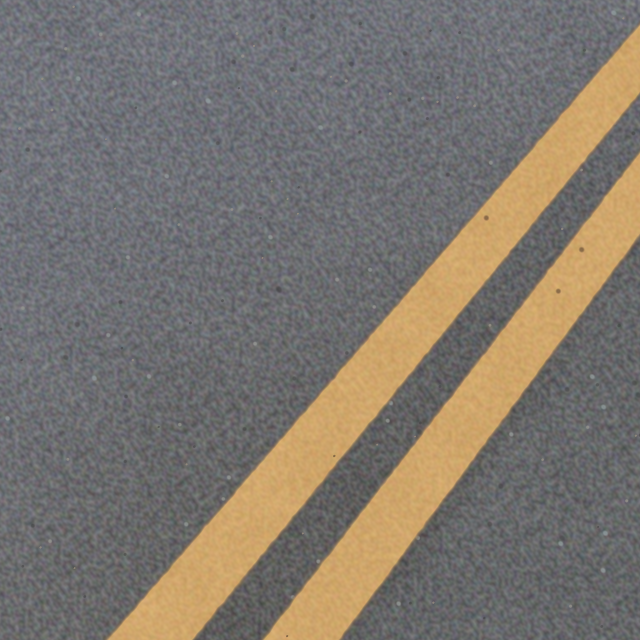
Give the GLSL for this texture, as a Shadertoy shader.

```glsl
// Worn asphalt crossed by two converging yellow road stripes.
// Stripes are pairs of straight edges; the road is a soft colour gradient
// with gradient-noise grain, chroma mottling and hash-scattered stone chips.

#define ROAD_WARM    vec3(0.388, 0.386, 0.382)
#define ROAD_COOL    vec3(0.440, 0.448, 0.475)
#define ROAD_RIGHT   vec3(0.398, 0.403, 0.410)
#define PAINT        vec3(0.815, 0.652, 0.420)
#define RIM          vec3(0.490, 0.400, 0.310)
#define GRAIN_FREQ   165.0
#define ROAD_GRAIN   0.105
#define PAINT_GRAIN  0.045
#define CHROMA_GRAIN 0.050
#define EDGE_SOFT    0.0028
#define EDGE_WOBBLE  0.0016
#define CHIP_CELLS   26.0

// Integer hash: two independent values in 0..1 for each lattice cell
vec2 hash2(vec2 cell) {
    uvec2 q = uvec2(ivec2(cell)) * uvec2(1597u, 3812u) + uvec2(7919u, 104729u);
    q.x += q.y * 1664525u;
    q.y += q.x * 22695u;
    q ^= q >> 15u;
    q.x += q.y * 1664525u;
    q.y += q.x * 22695u;
    q ^= q >> 16u;
    return vec2(q & 65535u) / 65535.0;
}

float cornerSlope(vec2 cell, vec2 offset) {
    float angle = 6.28319 * hash2(cell).x;
    return dot(vec2(cos(angle), sin(angle)), offset);
}

// Gradient noise, roughly -0.7..0.7
float gradientNoise(vec2 p) {
    vec2 i = floor(p), f = p - i;
    vec2 u = f * f * f * (f * (f * 6.0 - 15.0) + 10.0);
    vec2 e = vec2(0.0, 1.0);
    return mix(mix(cornerSlope(i, f), cornerSlope(i + e.yx, f - e.yx), u.x),
               mix(cornerSlope(i + e, f - e), cornerSlope(i + e.yy, f - e.yy), u.x), u.y);
}

float fbm(vec2 p) {
    float sum = 0.0, amp = 0.6;
    for (int i = 0; i < 4; i++) {
        sum += amp * gradientNoise(p);
        p = mat2(1.6, 1.2, -1.2, 1.6) * p + 17.3;
        amp *= 0.5;
    }
    return sum;
}

// Signed distance to a slanted edge x = foot + lean * y, positive on its right
float edgeDistance(vec2 p, float foot, float lean) {
    return (p.x - foot - lean * p.y) * inversesqrt(1.0 + lean * lean);
}

// Scattered specks: x is coverage, y is a random tone
vec2 chips(vec2 p, float cells, float density, float size) {
    vec2 home = floor(p * cells), result = vec2(0.0);
    for (int y = -1; y <= 1; y++)
    for (int x = -1; x <= 1; x++) {
        vec2 cell = home + vec2(x, y);
        vec2 chance = hash2(cell + 211.0);
        vec2 d = p - (cell + hash2(cell)) / cells;
        d.x += 0.4 * d.y * (chance.y - 0.5);
        float radius = size * (0.5 + chance.y);
        float cover = 1.0 - smoothstep(0.4 * radius, 1.3 * radius, length(d));
        cover *= step(chance.x, density);
        if (cover > result.x) result = vec2(cover, chance.y);
    }
    return result;
}

void mainImage(out vec4 fragColor, in vec2 fragCoord) {
    vec2 uv = fragCoord / iResolution.xy;
    float soft = max(EDGE_SOFT, 0.8 / iResolution.y);

    // Two stripes, each between a left and a right edge
    vec2 p = uv + EDGE_WOBBLE * vec2(gradientNoise(uv * 70.0), gradientNoise(uv * 70.0 + 40.0));
    float firstLeft = edgeDistance(p, 0.167, 0.865);
    float stripe = max(min(firstLeft, -edgeDistance(p, 0.302, 0.817)),
                       min(edgeDistance(p, 0.410, 0.773), -edgeDistance(p, 0.531, 0.742)));
    float painted = smoothstep(-soft, soft, stripe);

    // Asphalt: cool sheen at upper left, darker beside the paint
    float sheen = smoothstep(0.25, 1.25, uv.y + 0.45 * (1.0 - uv.x));
    vec3 road = mix(ROAD_WARM, ROAD_COOL, sheen);
    road += vec3(0.018, 0.020, 0.026) * smoothstep(0.35, 0.0, uv.x) * (1.0 - uv.y);
    float rightSide = smoothstep(0.0, 0.05, edgeDistance(uv, 0.531, 0.742));
    float between = smoothstep(0.0, 0.02, firstLeft) * (1.0 - rightSide);
    road = mix(road, ROAD_RIGHT, rightSide);
    road -= 0.022 * between;
    road += 0.035 * fbm(uv * 7.0);

    // Fine grain, stretched a little along the diagonal
    vec2 grainUv = mat2(0.8, -0.6, 0.6, 0.8) * uv * GRAIN_FREQ * vec2(1.0, 0.8);
    float grain = gradientNoise(grainUv) + 0.55 * gradientNoise(grainUv * 0.47 + 90.0);
    vec3 chroma = vec3(gradientNoise(uv * 95.0 + 11.0), gradientNoise(uv * 95.0 + 53.0),
                       gradientNoise(uv * 95.0 + 137.0));
    road += ROAD_GRAIN * grain + CHROMA_GRAIN * chroma;

    // Pale and dark stone chips
    vec2 pale = chips(uv, CHIP_CELLS, 0.13, 0.0030);
    vec2 pit = chips(uv + 3.7, CHIP_CELLS, 0.10, 0.0035);
    vec3 paleTone = mix(vec3(0.62, 0.56, 0.49), vec3(0.58, 0.63, 0.64), pale.y);
    road = mix(road, paleTone, 0.75 * pale.x);
    road = mix(road, vec3(0.25), 0.55 * pit.x);

    // Paint with light mottling and sparse wear marks
    vec3 paint = PAINT + 0.035 * fbm(uv * 11.0 + 5.0);
    paint += PAINT_GRAIN * grain + 0.7 * CHROMA_GRAIN * chroma;
    vec2 wear = chips(uv + 8.3, 14.0, 0.10, 0.0040);
    paint = mix(paint, vec3(0.42, 0.32, 0.22), 0.7 * wear.x);

    // Brown rim where paint thins into the road
    vec3 color = mix(road, paint, painted);
    color = mix(color, RIM, 0.45 * (1.0 - smoothstep(0.0, 1.5 * soft, abs(stripe + 0.5 * soft))));
    fragColor = vec4(clamp(color, 0.0, 1.0), 1.0);
}
```
